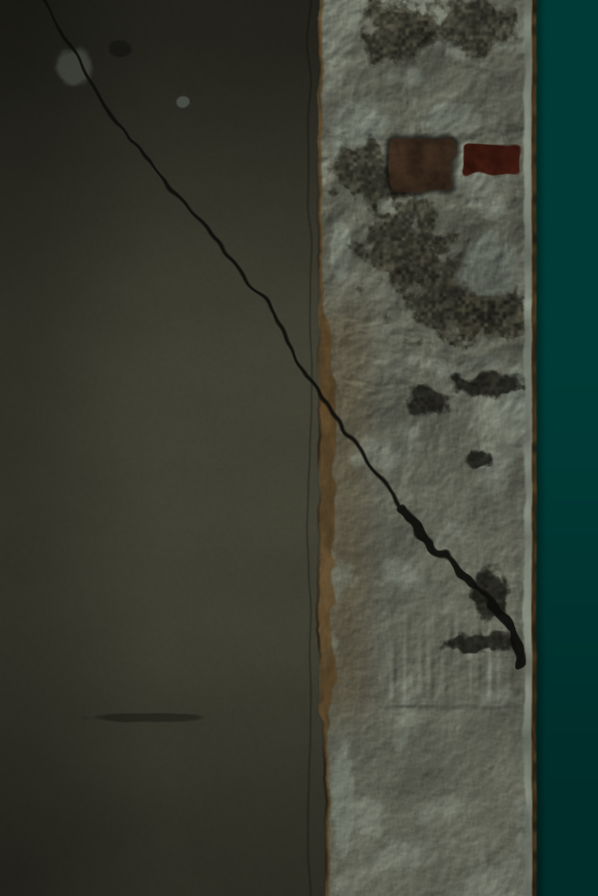
Write a Shadertoy shader that draws this texture.

```glsl
// Worn wall: dim olive paint, a strip of bare rough plaster and a teal panel.
// Plaster is a lit noise height field with eroded ellipses for pits and flakes;
// a jittered polyline makes the crack, noisy borders divide the materials.
const float RELIEF = 2.3;
const float PAINT_EDGE = 0.355;
const float PANEL_EDGE = 0.598;
const vec3 PAINT = vec3(1, .99, .8);
const vec3 PLASTER = vec3(.365, .372, .325);
const vec3 PALE = vec3(.5, .53, .48);
const vec3 GRIT = vec3(.175, .17, .135);
const vec3 SOOT = vec3(.075, .073, .06);
const vec3 OCHRE = vec3(.34, .25, .13);
const vec3 RUST = vec3(.2, .085, .055);
const vec3 BRICK = vec3(.21, .155, .11);
const vec3 TEAL = vec3(0, .215, .2);

// Crack vertices, from the top down
const vec2 CRACK[13] = vec2[13](
  vec2(.044, 1.005), vec2(.091, .928), vec2(.13, .863), vec2(.195, .785), vec2(.247, .727),
  vec2(.306, .648), vec2(.341, .581), vec2(.391, .512), vec2(.449, .431),
  vec2(.48, .39), vec2(.535, .345), vec2(.573, .297), vec2(.58, .258));
// Patches as centre and radii: gritty pits, dark hollows, pale flakes
const vec4 PITS[6] = vec4[6](
  vec4(.44, .968, .03, .04), vec4(.525, .972, .045, .028), vec4(.45, .725, .045, .05),
  vec4(.505, .675, .058, .046), vec4(.55, .648, .042, .026), vec4(.41, .805, .042, .03));
const vec4 HOLLOWS[5] = vec4[5](
  vec4(.475, .553, .026, .013), vec4(.535, .569, .038, .013), vec4(.535, .486, .018, .011),
  vec4(.548, .333, .02, .026), vec4(.535, .283, .032, .012));
const vec4 FLAKES[5] = vec4[5](
  vec4(.38, .72, .011, .036), vec4(.4, .86, .03, .028), vec4(.5, .868, .03, .02),
  vec4(.575, .56, .012, .03), vec4(.383, .11, .012, .06));

float hash(vec2 p) {
  vec3 q = fract(p.xyx * .1031);
  q += dot(q, q.yzx + 33.33);
  return fract((q.x + q.y) * q.z);
}

float noise(vec2 p) {
  vec2 i = floor(p), f = fract(p);
  f = f * f * (3. - 2. * f);
  return mix(mix(hash(i), hash(i + vec2(1, 0)), f.x),
             mix(hash(i + vec2(0, 1)), hash(i + 1.), f.x), f.y);
}

float fbm(vec2 p) {
  float sum = 0., amp = .5;
  for (int i = 0; i < 4; i++, amp *= .5) {
    sum += amp * noise(p);
    p = mat2(1.6, 1.2, -1.2, 1.6) * p + 7.3;
  }
  return sum;
}

float cover(float d) { return clamp(.5 - .5 * d * iResolution.y, 0., 1.); }

float band(float x, float a, float b, float s) {
  return smoothstep(a - s, a + s, x) * (1. - smoothstep(b - s, b + s, x));
}

float blob(vec2 p, vec4 e, float rough) {
  float d = length((p - e.xy) / e.zw) + rough * (fbm(p * 65.) - .47);
  return 1. - smoothstep(.78, 1.22, d);
}

float boxDist(vec2 p, vec2 extent) {
  vec2 d = abs(p) - extent;
  return length(max(d, 0.)) + min(max(d.x, d.y), 0.) - .007;
}

float segDist(vec2 p, vec2 a, vec2 b) {
  vec2 v = b - a;
  return length(p - a - v * clamp(dot(p - a, v) / dot(v, v), 0., 1.));
}

// Trowelled lumps, grain, vertical combing and a ledge
float height(vec2 p) {
  float lumps = fbm(p * 26. + 2. * fbm(p * 9.)) * mix(.45, 1., smoothstep(.2, .75, p.y));
  float comb = noise(p * vec2(190, 16)) * band(p.y, .22, .31, .02);
  float ledge = smoothstep(.213, .219, p.y + .008 * noise(p * 40.));
  return lumps + .14 * fbm(p * 150.) + (.17 * comb + .13 * ledge) * band(p.x, .43, .575, .01);
}

vec3 paintedWall(vec2 p) {
  float b = mix(.255, .13, smoothstep(.55, 1.05, p.y));
  b *= mix(.76, 1., smoothstep(0., .2, p.x)) * mix(.7, 1., smoothstep(0., .36, p.y));
  b *= .92 + .1 * fbm(p * vec2(9, 14)) + .04 * noise(p * 330.);
  b *= 1. - .3 * blob(p, vec4(.165, .199, .06, .005), .5);
  float seam = abs(p.x - .342 - .006 * noise(vec2(p.y * 22., 3)));
  vec3 c = PAINT * b * (.78 + .22 * smoothstep(0., .0025, seam));
  c = mix(c, PALE * .54, .75 * blob(p, vec4(.083, .926, .02, .021), .5));
  c = mix(c, PALE * .56, blob(p, vec4(.204, .886, .007, .007), .8));
  return mix(c, SOOT, .7 * blob(p, vec4(.134, .946, .011, .008), .9));
}

vec3 barePlaster(vec2 p, vec2 jitter) {
  float shade = height(p) - height(p + vec2(-.0022, .0026));
  float grain = noise(p * 240.), mottle = .55 + .9 * fbm(p * 65.);
  vec3 c = PLASTER * (.8 + .38 * fbm(p * 15.));
  c = mix(c, OCHRE, .25 * band(p.x, .35, .41, .025) * band(p.y, .2, .66, .04));
  c = mix(c, PALE, .45 * smoothstep(.52, .7, fbm(p * 22. + 4.)));
  for (int i = 0; i < 5; i++) c = mix(c, PALE * .93, .55 * blob(p, FLAKES[i], .8));
  for (int i = 0; i < 6; i++) c = mix(c, GRIT * (.55 + .95 * grain), .82 * blob(p, PITS[i], 1.7));
  c = mix(c, PALE * .75, .8 * blob(p, vec4(.546, .702, .032, .033), .8));
  for (int i = 0; i < 5; i++) c = mix(c, SOOT * (.8 + grain), .85 * blob(p, HOLLOWS[i], 1.5));
  c *= clamp(1. + RELIEF * shade, .55, 1.45);
  // Exposed brick and its rusty neighbour
  float brick = boxDist(p + jitter - vec2(.471, .816), vec2(.028, .022));
  c = mix(c, RUST * mottle, cover(boxDist(p + jitter - vec2(.547, .822), vec2(.025, .01))));
  c *= .4 + .6 * smoothstep(0., .008, brick);
  return mix(c, BRICK * mottle, cover(brick));
}

void mainImage(out vec4 fragColor, in vec2 fragCoord) {
  vec2 p = fragCoord / iResolution.xy * vec2(.6667, 1);
  float ragged = fbm(vec2(p.y * 38., 2)) - .47;
  vec2 jitter = .007 * (vec2(noise(p * 60.), noise(p * 60. + 17.)) - .5);
  // Paint, plaster and the ochre layer between them
  float left = p.x - PAINT_EDGE - .008 * ragged - .007 * (1. - smoothstep(.19, .205, p.y));
  vec3 c = mix(paintedWall(p), barePlaster(p, jitter), cover(-left));
  float wide = band(p.y, .2, .64, .025);
  float ochre = band(left, 0., .004 + wide * (.009 + .008 * noise(p * 70.)), .002);
  c = mix(c, OCHRE * (.65 + .6 * fbm(p * vec2(120, 45))), .75 * ochre);
  c = mix(c, OCHRE * .33, .8 * cover(abs(left) - .0015) * noise(vec2(p.y * 28., 8)));
  // Pale lip, brown edge and teal panel
  float right = p.x - PANEL_EDGE - .002 * ragged;
  float lip = band(right, -.014 + .006 * ragged, -.005, .002);
  c = mix(c, PALE * (.75 + .4 * noise(p * vec2(80, 35))), .8 * lip);
  c = mix(c, OCHRE * (.4 + .55 * noise(p * 90.)), cover(-right - .005));
  vec3 teal = TEAL * mix(.8, 1.08, smoothstep(0., .65, p.y));
  c = mix(c, teal * mix(.72, 1., smoothstep(0., .012, right)), cover(-right));
  // Crack: thin over the paint, broken open in the plaster
  float crack = 1., gap = .002 + .005 * noise(p * 90.);
  for (int i = 0; i < 12; i++)
    crack = min(crack, segDist(p + jitter, CRACK[i], CRACK[i + 1]) - (i < 8 ? .0018 : gap));
  fragColor = vec4(mix(c, SOOT * .65, .93 * cover(crack)), 1);
}
```
